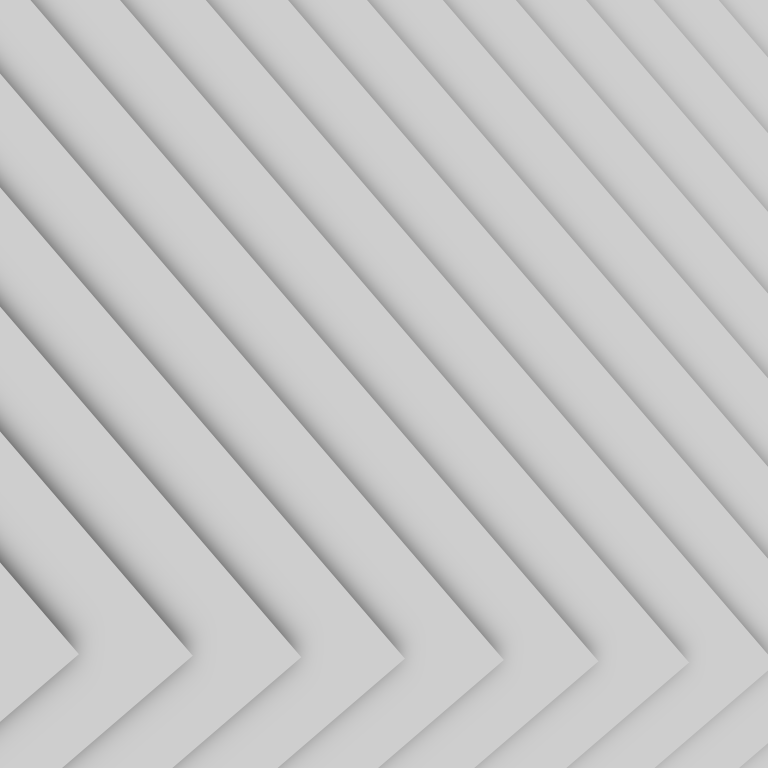
Reproduce this background procedurally as a WebGL 1 fragment shader.

```glsl
precision highp float;

uniform vec2 u_resolution;

// Soft falloff of a blurred edge: 1 inside, 0 outside
float softEdge(float x) {
  return 1.0 / (1.0 + exp(x));
}

void main() {
  vec2 p = gl_FragCoord.xy / u_resolution.y;
  float pixel = 1.0 / u_resolution.y;

  // Offsets along the two perpendicular sides of the stacked sheets
  float upper = p.x + 0.859 * p.y - 0.229;
  float lower = (p.x - 1.164 * p.y + 0.071) / 1.028;
  float reach = max(upper, lower);

  // Sheet index; spacing shrinks with depth like a perspective row
  float sheet = floor(reach / (0.1501 - 0.0245 * reach));
  float depth = 1.0 + 0.0245 * sheet;
  float corner = 0.1501 * sheet / depth;

  // Distances beyond both sides of the sheet lying on top
  float dUpper = (upper - corner) / 1.318;
  float dLower = (lower - corner) / 1.493;

  // Blurred corner shadow, shifted upward, weaker on distant sheets
  float blur = 0.01025 / (depth * depth);
  float shadow = softEdge(dUpper / blur - 0.1) * softEdge(dLower / blur + 1.1);
  shadow *= 0.88 * exp(-0.085 * sheet);

  // Smooth the crisp border of the covering sheet
  shadow *= smoothstep(0.0, 1.2 * pixel, max(dUpper, dLower));

  vec3 paper = vec3(0.808);
  gl_FragColor = vec4(paper * (1.0 - shadow), 1.0);
}
```
